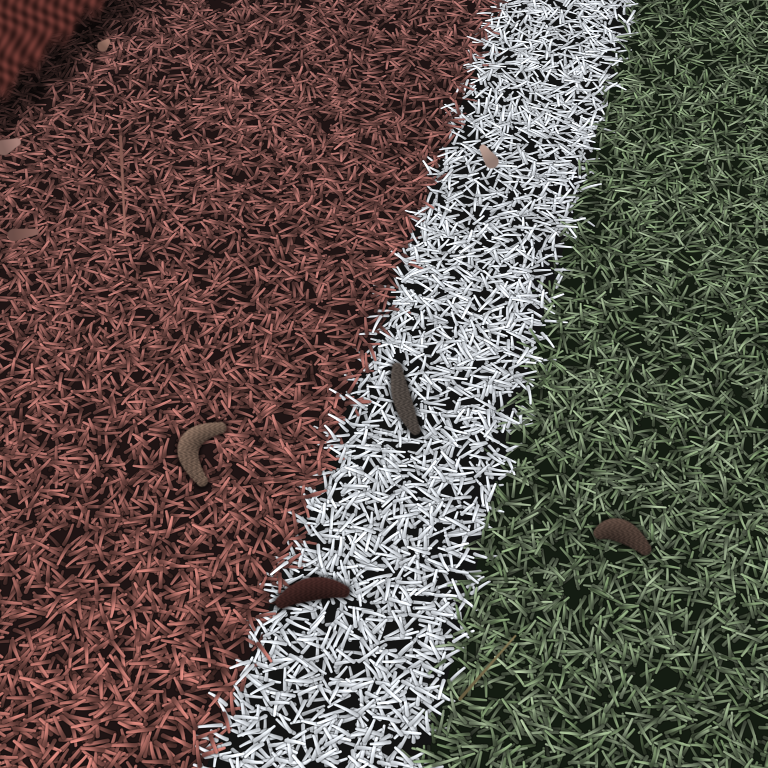
Write a WebGL 2 fragment shader that draws this texture.

```glsl
#version 300 es
precision highp float;
// Artificial turf: red and green pile split by a slanted white stripe, with four slugs and litter.

uniform vec2 u_resolution;
out vec4 fragColor;

const float CELLS = 27.0;
const int LAYERS = 13;

vec3 hash3(vec2 p) {
  vec3 q = fract(p.xyx * vec3(0.1031, 0.1030, 0.0973));
  q += dot(q, q.yxz + 33.33);
  return fract((q.xxy + q.yzz) * q.zyx);
}

// Ground plane seen with mild perspective, and its inverse.
vec2 toGround(vec2 p) { return vec2(p.x - 0.5, p.y) / (1.0 - 0.3 * p.y); }
vec2 toCanvas(vec2 g) { return g / (1.0 + 0.3 * g.y) + vec2(0.5, 0.0); }

// 0 = red, 1 = white, 2 = green
float turfZone(vec2 p) {
  float left = 0.268 + p.y * (0.395 - 0.012 * p.y);
  float right = 0.553 + p.y * (0.25 + 0.025 * p.y);
  return step(left, p.x) + step(right, p.x);
}

vec3 turfColor(float zone, float y, float tone) {
  vec3 red = mix(vec3(0.69, 0.43, 0.395), vec3(0.58, 0.385, 0.365), y);
  vec3 green = mix(vec3(0.44, 0.53, 0.38), vec3(0.57, 0.63, 0.52), tone);
  return zone < 0.5 ? red : zone < 1.5 ? vec3(0.92, 0.94, 0.965) : green;
}

float clumps(vec2 p) {
  return sin(p.x * 41.0 + 2.0 * sin(p.y * 33.0)) * sin(p.y * 47.0 + 2.0 * sin(p.x * 29.0));
}

// One scattered layer of bent blades, one root per cell.
vec3 bladeLayer(vec3 color, vec2 ground, float layer, float px) {
  vec2 shift = layer * vec2(7.37, 3.61) + 40.0;
  vec2 f = ground * CELLS + shift;
  float height = layer / float(LAYERS - 1);
  for (int k = 0; k < 9; k++) {
    vec2 cell = floor(f) + vec2(k % 3 - 1, k / 3 - 1);
    vec3 h = hash3(cell + layer * 17.0);
    vec3 r = hash3(cell + layer * 31.0 + 91.0);
    vec2 root = cell + h.xy;
    vec2 rootPos = toCanvas((root - shift) / CELLS);
    float clump = clumps(rootPos);
    if (r.x < 0.08 - 0.35 * clump) continue;
    float zone = turfZone(rootPos + vec2((r.y - 0.5) * 0.025, 0.0));

    float angle = 6.2832 * h.z;
    vec2 dir = normalize(vec2(cos(angle), 0.85 * sin(angle) + 0.3));
    float len = 0.62 + 0.3 * r.z;
    vec2 v = f - root;
    float along = dot(v, dir);
    float t = clamp(along / len, 0.0, 1.0);
    float side = dot(v, vec2(-dir.y, dir.x)) - (r.y - 0.5) * 0.25 * t * t;
    float width = (zone > 1.5 ? 0.065 : zone > 0.5 ? 0.074 : 0.08) * mix(1.0, 0.65, t);
    float d = length(vec2(side, along - t * len));

    // A soft contact shadow, then the lit blade; white yarn stays bright.
    color *= 1.0 - 0.28 * (1.0 - smoothstep(width, width + 0.07, d));
    float light = mix(0.6, 1.08, smoothstep(0.0, 0.7, t)) * mix(0.5, 1.0, sqrt(height));
    light *= 0.84 + 0.32 * r.x + 0.12 * clump;
    if (zone == 1.0) light = mix(light, 1.05, 0.55);
    light *= 1.0 + 0.1 * clamp(side / width, -1.0, 1.0);
    color = mix(color, turfColor(zone, rootPos.y, r.z) * light, 1.0 - smoothstep(width - px, width + px, d));
  }
  return color;
}

// Tapered body swept along a curve through a, b and c.
vec3 slug(vec3 color, vec2 p, vec2 a, vec2 b, vec2 c, float radius, vec3 tint) {
  vec2 control = 2.0 * b - 0.5 * (a + c);
  float d = 1.0;
  vec2 offset = vec2(0.0);
  for (int i = 0; i <= 20; i++) {
    float t = float(i) / 20.0;
    vec2 center = mix(mix(a, control, t), mix(control, c, t), t);
    float e = length(p - center) - radius * (0.55 + 0.45 * sin(3.1416 * t));
    if (e < d) { d = e; offset = (p - center) / radius; }
  }
  float ridges = sin(p.x * 950.0 + 3.0 * sin(p.y * 430.0)) * sin(p.y * 800.0);
  vec3 skin = tint * (0.95 + 0.35 * offset.y - 0.15 * offset.x + 0.14 * ridges);
  color *= 1.0 - 0.5 * (1.0 - smoothstep(0.0, 0.007, d));
  return mix(color, skin, 1.0 - smoothstep(-0.0015, 0.0015, d));
}

// Leaf flake or straw: a thin capsule between two ends.
vec3 litter(vec3 color, vec2 p, vec2 a, vec2 b, float radius, vec3 tint) {
  float t = clamp(dot(p - a, b - a) / dot(b - a, b - a), 0.0, 1.0);
  float d = length(p - mix(a, b, t)) - radius * (1.0 - 0.5 * t);
  return mix(color, tint * (0.85 + 0.25 * t), 1.0 - smoothstep(-0.001, 0.0015, d));
}

void main() {
  vec2 p = gl_FragCoord.xy / u_resolution;
  float px = CELLS * 0.8 / (u_resolution.y * (1.0 - 0.3 * p.y));
  float zone = turfZone(p);

  // Dark infill, then the pile from bottom to top.
  vec3 color = zone < 0.5 ? vec3(0.12, 0.08, 0.08) : zone < 1.5 ? vec3(0.08) : vec3(0.08, 0.11, 0.07);
  for (int i = 0; i < LAYERS; i++) color = bladeLayer(color, toGround(p), float(i), px);

  // Shaded gap and raised red bristles in the upper left corner.
  float corner = p.y - 0.865 - 0.9 * p.x + 0.008 * sin(p.x * 160.0);
  color *= 1.0 - 0.65 * smoothstep(-0.07, -0.015, corner);
  float bristle = sin(p.x * 330.0 + p.y * 70.0 + 2.0 * sin(p.y * 90.0)) * sin(p.x * 140.0 - p.y * 195.0);
  color = mix(color, vec3(0.37, 0.19, 0.17) * (0.85 + 0.35 * bristle), smoothstep(-0.005, 0.03, corner));

  // Leaf flakes and straws.
  color = litter(color, p, vec2(0.005, 0.808), vec2(0.022, 0.815), 0.010, vec3(0.60, 0.46, 0.43));
  color = litter(color, p, vec2(0.018, 0.694), vec2(0.046, 0.698), 0.008, vec3(0.50, 0.36, 0.33));
  color = litter(color, p, vec2(0.134, 0.940), vec2(0.140, 0.946), 0.007, vec3(0.58, 0.43, 0.38));
  color = litter(color, p, vec2(0.640, 0.790), vec2(0.629, 0.807), 0.009, vec3(0.66, 0.56, 0.52));
  color = litter(color, p, vec2(0.157, 0.822), vec2(0.163, 0.690), 0.002, vec3(0.58, 0.40, 0.36));
  color = litter(color, p, vec2(0.599, 0.090), vec2(0.671, 0.172), 0.002, vec3(0.48, 0.43, 0.30));

  // Slugs.
  color = slug(color, p, vec2(0.287, 0.443), vec2(0.246, 0.420), vec2(0.263, 0.374), 0.014, vec3(0.43, 0.35, 0.30));
  color = slug(color, p, vec2(0.517, 0.521), vec2(0.524, 0.479), vec2(0.541, 0.440), 0.012, vec3(0.31, 0.28, 0.26));
  color = slug(color, p, vec2(0.367, 0.216), vec2(0.406, 0.233), vec2(0.447, 0.230), 0.015, vec3(0.22, 0.13, 0.12));
  color = slug(color, p, vec2(0.781, 0.306), vec2(0.808, 0.309), vec2(0.840, 0.285), 0.015, vec3(0.29, 0.23, 0.20));

  fragColor = vec4(color, 1.0);
}
```
